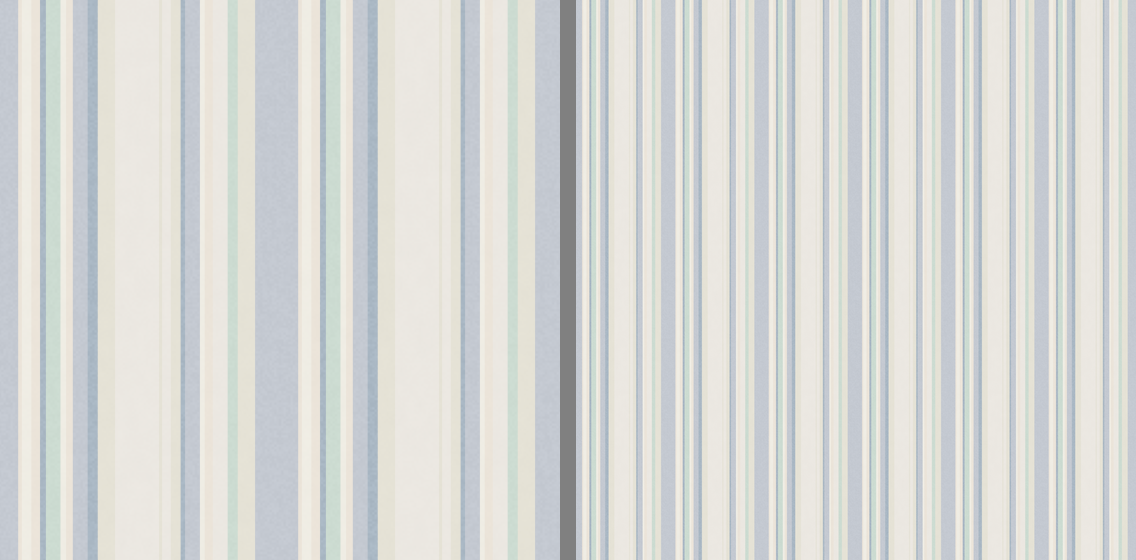
Left, the tile; right, the same tile 3 across and 3 down.
This pattern is drawn by a three.js fragment shader. Its source:

```glsl
varying vec2 vUv;

const vec3 BLUE = vec3(0.768, 0.788, 0.820);
const vec3 SLATE = vec3(0.665, 0.720, 0.768);
const vec3 MINT = vec3(0.800, 0.860, 0.820);
const vec3 SAND = vec3(0.898, 0.886, 0.838);
const vec3 PEACH = vec3(0.922, 0.894, 0.852);
const vec3 CREAM = vec3(0.938, 0.928, 0.894);
const vec3 IVORY = vec3(0.922, 0.908, 0.884);

float hash(vec2 p) {
  return fract(sin(dot(p, vec2(127.1, 311.7))) * 43758.5453);
}

// Value noise that wraps after the given number of cells
float wrappedNoise(vec2 uv, vec2 cells) {
  vec2 p = uv * cells;
  vec2 i = floor(p);
  vec2 f = smoothstep(0.0, 1.0, p - i);
  vec2 a = mod(i, cells);
  vec2 b = mod(i + 1.0, cells);
  return mix(mix(hash(a), hash(vec2(b.x, a.y)), f.x),
             mix(hash(vec2(a.x, b.y)), hash(b), f.x), f.y);
}

// Everything right of the edge takes the new colour
void paintFrom(inout vec3 colour, float x, float edge, vec3 paint) {
  colour = mix(colour, paint, smoothstep(edge - 0.0025, edge + 0.0025, x));
}

void main() {
  float x = fract(vUv.x * 2.0);

  // Left cluster, starting inside the wide blue band
  vec3 colour = BLUE;
  paintFrom(colour, x, 0.065, PEACH);
  paintFrom(colour, x, 0.078, CREAM);
  paintFrom(colour, x, 0.112, PEACH);
  paintFrom(colour, x, 0.143, SLATE);
  paintFrom(colour, x, 0.164, MINT);
  paintFrom(colour, x, 0.216, CREAM);
  paintFrom(colour, x, 0.236, PEACH);
  paintFrom(colour, x, 0.260, BLUE);
  paintFrom(colour, x, 0.313, SLATE);
  paintFrom(colour, x, 0.349, SAND);

  // Wide ivory ground with a pinstripe
  paintFrom(colour, x, 0.411, IVORY);
  paintFrom(colour, x, 0.568, SAND);
  paintFrom(colour, x, 0.579, IVORY);
  paintFrom(colour, x, 0.610, SAND);

  // Right cluster, ending in the wide blue band
  paintFrom(colour, x, 0.645, SLATE);
  paintFrom(colour, x, 0.661, BLUE);
  paintFrom(colour, x, 0.714, CREAM);
  paintFrom(colour, x, 0.731, PEACH);
  paintFrom(colour, x, 0.760, IVORY);
  paintFrom(colour, x, 0.813, MINT);
  paintFrom(colour, x, 0.849, SAND);
  paintFrom(colour, x, 0.911, BLUE);

  // Paper grain, strongest in the darker inks
  float grain = wrappedNoise(vUv, vec2(240.0)) - 0.5;
  float mottle = wrappedNoise(vUv, vec2(60.0, 40.0)) - 0.5;
  float ink = 1.0 - smoothstep(0.68, 0.88, colour.r);
  colour += grain * mix(0.006, 0.035, ink) + mottle * 0.006;

  gl_FragColor = vec4(colour, 1.0);
}
```
